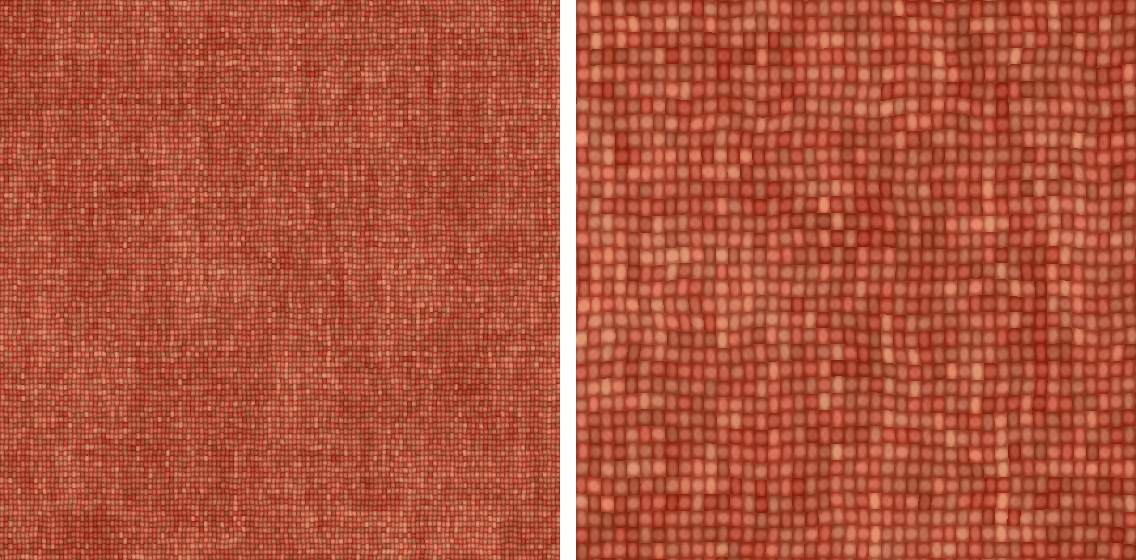
Left: the whole. Right: its middle third, enlarged.
Reproduce this texture procedurally as a Shadertoy shader.

```glsl
#define WARP_COUNT 132.0
#define WEFT_COUNT 102.0
#define BASE_TONE 0.47
#define RELIEF 0.62
#define SLUB 0.34
#define CELL_GRAIN 0.30
#define STREAKS 0.32
#define FIBRE 0.14
#define FLECK 0.50
#define WOBBLE 0.35

const vec3 SHADOW = vec3(0.54, 0.17, 0.08);
const vec3 TERRACOTTA = vec3(0.69, 0.32, 0.23);
const vec3 HIGHLIGHT = vec3(0.87, 0.53, 0.42);
const vec3 STRAW = vec3(0.88, 0.62, 0.43);
const vec3 RED_SHIFT = vec3(0.05, -0.06, -0.04);

float hash(vec2 p) {
    vec3 q = fract(vec3(p.xyx) * 0.1031);
    q += dot(q, q.yzx + 33.33);
    return fract((q.x + q.y) * q.z);
}

float noise(vec2 p) {
    vec2 i = floor(p), f = fract(p);
    f = f * f * (3.0 - 2.0 * f);
    float low = mix(hash(i), hash(i + vec2(1.0, 0.0)), f.x);
    float high = mix(hash(i + vec2(0.0, 1.0)), hash(i + vec2(1.0, 1.0)), f.x);
    return mix(low, high, f.y);
}

// Rounded height of the yarn on top of a crossing; x is across the yarn
float yarnHeight(vec2 q, float blur) {
    float d = length(q * vec2(1.9, 1.45));
    return 1.0 - smoothstep(0.35 - blur, 1.0 + blur, d);
}

// Dark to light ramp of the dyed yarn
vec3 yarnColor(float tone) {
    vec3 lower = mix(SHADOW, TERRACOTTA, clamp(tone * 2.0, -0.15, 1.0));
    return mix(lower, HIGHLIGHT, clamp(tone * 2.0 - 1.0, 0.0, 1.1));
}

void mainImage(out vec4 fragColor, in vec2 fragCoord) {
    vec2 uv = fragCoord / iResolution.xy;
    vec2 count = vec2(WARP_COUNT, WEFT_COUNT);

    // Slightly uneven plain weave grid
    vec2 drift = vec2(noise(uv * vec2(30.0, 45.0)), noise(uv * vec2(45.0, 30.0) + 71.0));
    vec2 grid = uv * count + WOBBLE * (drift - 0.5);
    vec2 cell = floor(grid);
    vec2 local = fract(grid) - 0.5;
    bool warpOnTop = mod(cell.x + cell.y, 2.0) < 0.5;

    // Relief of the upper yarn
    float blur = 0.5 * WARP_COUNT / iResolution.x;
    float height = yarnHeight(warpOnTop ? local : local.yx, blur);

    // Yarn thickness and dye change slowly along each thread
    float warpSlub = noise(vec2(cell.x, uv.y * 16.0));
    float weftSlub = noise(vec2(cell.y + 307.0, uv.x * 12.0));
    float slub = warpOnTop ? warpSlub : weftSlub;
    float grain = hash(cell + 19.0);

    // Vertical streaks, faint cross bands and broad patches
    float streak = 0.5 * noise(uv * vec2(44.0, 6.0) + 13.0)
                 + 0.2 * noise(uv * vec2(7.0, 38.0) + 53.0)
                 + 0.3 * noise(uv * 6.0 + 89.0);
    float fibre = noise(uv * count * 3.0 + 151.0);

    float tone = BASE_TONE + RELIEF * (height - 0.55)
               + SLUB * (slub - 0.5) + CELL_GRAIN * (grain - 0.5)
               + STREAKS * (streak - 0.5) + FIBRE * (fibre - 0.5);
    vec3 color = yarnColor(tone);

    // Redder and browner stitches, then pale flecks mostly on the warp
    color += RED_SHIFT * (hash(cell + 211.0) - 0.5);
    float pale = 0.45 * grain + 0.35 * slub + 0.2 * streak;
    float fleck = smoothstep(0.62, 0.85, pale) * (warpOnTop ? 1.0 : 0.55);
    color = mix(color, STRAW, FLECK * fleck * height);

    fragColor = vec4(clamp(color, 0.0, 1.0), 1.0);
}
```
